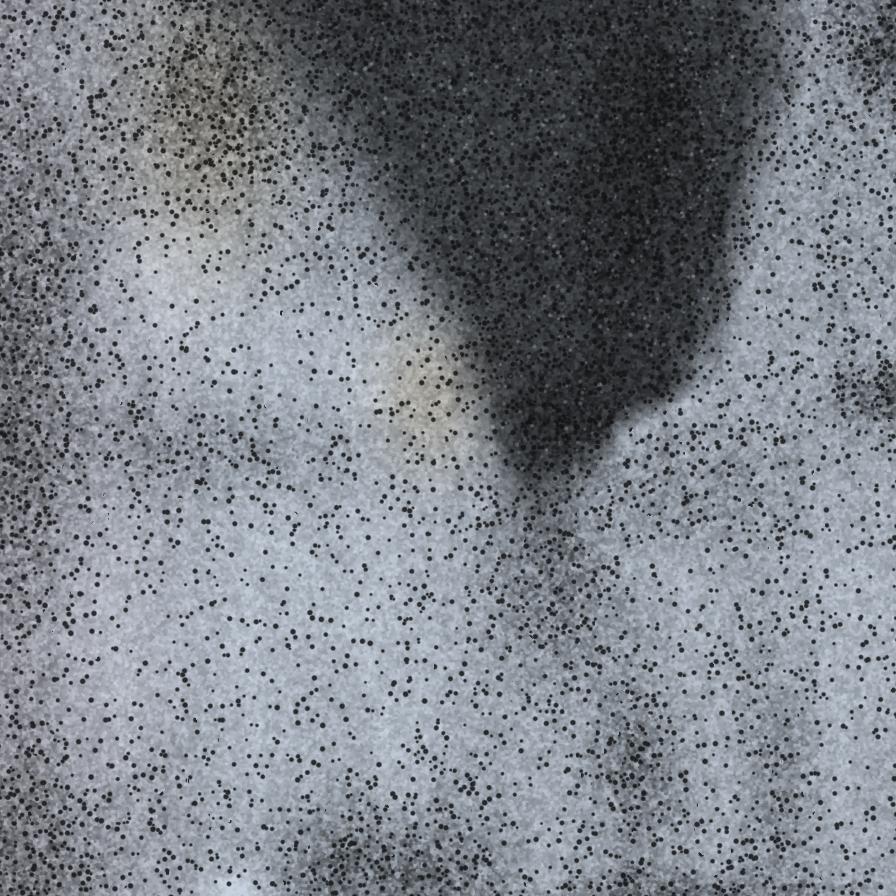
Reproduce this texture procedurally as a Shadertoy shader.

```glsl
// Weathered blue-grey plaster with a dark soot wedge, vertical streaks and black speckles.

float hash(vec2 p, float seed) {
    vec3 q = fract(vec3(p.xyx) * 0.1031 + seed * 0.137);
    q += dot(q, q.yzx + 33.33);
    return fract((q.x + q.y) * q.z);
}

// Soft elliptical patch; shape holds centre and radii.
float patchAt(vec2 p, vec4 shape) {
    vec2 q = (p - shape.xy) / shape.zw;
    return exp(-dot(q, q));
}

// Layered, rotated sines with a gentle warp, about -1 to 1.
float layeredSines(vec2 p, float seed) {
    float sum = 0.0, amp = 0.5;
    for (int i = 0; i < 5; i++) {
        p += 0.6 * sin(p.yx * 1.3 + seed);
        sum += amp * sin(p.x + seed) * cos(p.y - 1.7 * seed);
        p = mat2(0.8, 0.6, -0.6, 0.8) * p * 1.8 + 2.1;
        amp *= 0.62;
    }
    return sum;
}

// Cellular grain: random cell values blended smoothly, about -1 to 1.
float grain(vec2 p, float cells, float seed) {
    p *= cells;
    vec2 base = floor(p);
    float sum = 0.0, total = 0.0;
    for (int y = -1; y <= 1; y++)
    for (int x = -1; x <= 1; x++) {
        vec2 id = base + vec2(x, y);
        vec2 d = id + vec2(hash(id, seed), hash(id, seed + 1.0)) - p;
        float weight = exp(-7.0 * dot(d, d));
        sum += weight * (2.0 * hash(id, seed + 2.0) - 1.0);
        total += weight;
    }
    return sum / total;
}

// Scattered round dots; density is the share of cells that hold one.
float speckles(vec2 p, float cells, float density, float seed) {
    float soft = max(0.22, 0.6 * cells / iResolution.y * 0.5);
    p *= cells;
    vec2 base = floor(p);
    float cover = 0.0;
    for (int y = -1; y <= 1; y++)
    for (int x = -1; x <= 1; x++) {
        vec2 id = base + vec2(x, y);
        vec2 centre = id + vec2(hash(id, seed), hash(id, seed + 1.0));
        float radius = mix(0.28, 0.58, hash(id, seed + 2.0));
        float dotMask = 1.0 - smoothstep(radius - soft, radius + soft, length(p - centre));
        cover = max(cover, dotMask * step(hash(id, seed + 3.0), density));
    }
    return cover;
}

// Soot wedge hanging from the top edge, narrowing towards its tip.
float sootWedge(vec2 p, float wobble) {
    float depth = 1.0 - p.y;
    float left = 0.25 + 0.83 * depth - 0.45 * depth * depth;
    float right = 0.87 - 0.5 * depth * depth - 0.08 * smoothstep(0.41, 0.52, depth);
    float x = p.x + 0.025 * wobble;
    float softLeft = mix(0.10, 0.045, smoothstep(0.0, 0.45, depth));
    float mask = smoothstep(left - softLeft, left + softLeft, x);
    mask *= 1.0 - smoothstep(right - 0.035, right + 0.04, x);
    return mask * (1.0 - smoothstep(0.5, 0.66, depth + 0.03 * wobble));
}

// Grey stains along the borders, the foot and the middle of the wall.
float stains(vec2 p) {
    vec4 shapes[12] = vec4[12](
        vec4(0.00, 0.60, 0.09, 0.36), vec4(0.00, 0.03, 0.13, 0.13),
        vec4(1.00, 0.96, 0.06, 0.08), vec4(1.00, 0.56, 0.07, 0.035),
        vec4(0.43, 0.03, 0.12, 0.07), vec4(0.71, 0.14, 0.05, 0.09),
        vec4(0.87, 0.13, 0.04, 0.11), vec4(0.25, 0.50, 0.14, 0.05),
        vec4(0.24, 0.90, 0.09, 0.14), vec4(0.75, 0.00, 0.15, 0.03),
        vec4(0.76, 0.46, 0.13, 0.07), vec4(0.61, 0.35, 0.06, 0.12));
    float weights[12] = float[12](0.20, 0.22, 0.30, 0.28, 0.24, 0.17,
                                  0.13, 0.13, 0.16, 0.20, 0.12, 0.20);
    float sum = 0.0;
    for (int i = 0; i < 12; i++) sum += weights[i] * patchAt(p, shapes[i]);
    return sum;
}

void mainImage(out vec4 fragColor, in vec2 fragCoord) {
    vec2 p = fragCoord / iResolution.xy;
    float mottle = layeredSines(p * vec2(13.0, 9.0), 1.3);
    float streak = layeredSines(p * vec2(38.0, 3.5), 4.1);
    vec2 warped = p + 0.015 * vec2(mottle, streak);

    // Broad light and shade of the wall.
    float wall = 0.67 - stains(warped) + 0.035 * mottle + 0.035 * streak;
    wall -= 0.05 * smoothstep(0.4, 0.8, p.y);
    wall += 0.10 * patchAt(warped, vec4(0.20, 0.70, 0.08, 0.11));
    wall += 0.09 * patchAt(warped, vec4(0.37, 0.58, 0.08, 0.08));
    wall += 0.06 * patchAt(warped, vec4(0.30, 0.30, 0.17, 0.15));
    wall += 0.16 * patchAt(warped, vec4(0.27, 0.01, 0.03, 0.025));

    // Soot, with darker runs inside it.
    float wedge = sootWedge(p, mottle + 0.5 * streak);
    float soot = 0.245 + 0.025 * mottle + 0.02 * streak;
    soot -= 0.09 * patchAt(warped, vec4(0.70, 0.78, 0.07, 0.22));
    soot -= 0.08 * patchAt(warped, vec4(0.62, 0.51, 0.09, 0.07));
    soot -= 0.05 * patchAt(warped, vec4(0.48, 1.00, 0.14, 0.10));
    float tone = mix(wall, soot, wedge);

    // Grain and speckles thicken where the wall is worn.
    float wear = smoothstep(0.72, 0.42, wall);
    float grit = 0.6 * grain(p, 300.0, 3.0) + 0.4 * grain(p, 150.0, 8.0);
    tone += grit * mix(mix(0.11, 0.25, wear), 0.11, wedge);
    float density = mix(mix(0.09, 0.27, wear), 0.26, wedge);
    float black = speckles(p, 190.0, density, 12.0);
    tone = mix(tone, 0.07, black * 0.85);
    tone += 0.16 * wedge * speckles(p, 230.0, 0.04, 21.0);

    // Cool grey, lilac at the left and ochre on the soot's left fringe.
    vec3 tint = mix(vec3(0.95, 1.0, 1.06), vec3(0.98, 0.99, 1.05), smoothstep(0.3, 0.0, p.x));
    float fringe = patchAt(p, vec4(0.23, 0.86, 0.09, 0.16)) + patchAt(p, vec4(0.48, 0.56, 0.06, 0.08));
    tint = mix(tint, vec3(1.03, 1.0, 0.93), 0.8 * min(fringe, 1.0));
    fragColor = vec4(clamp(tone, 0.04, 0.82) * tint, 1.0);
}
```
